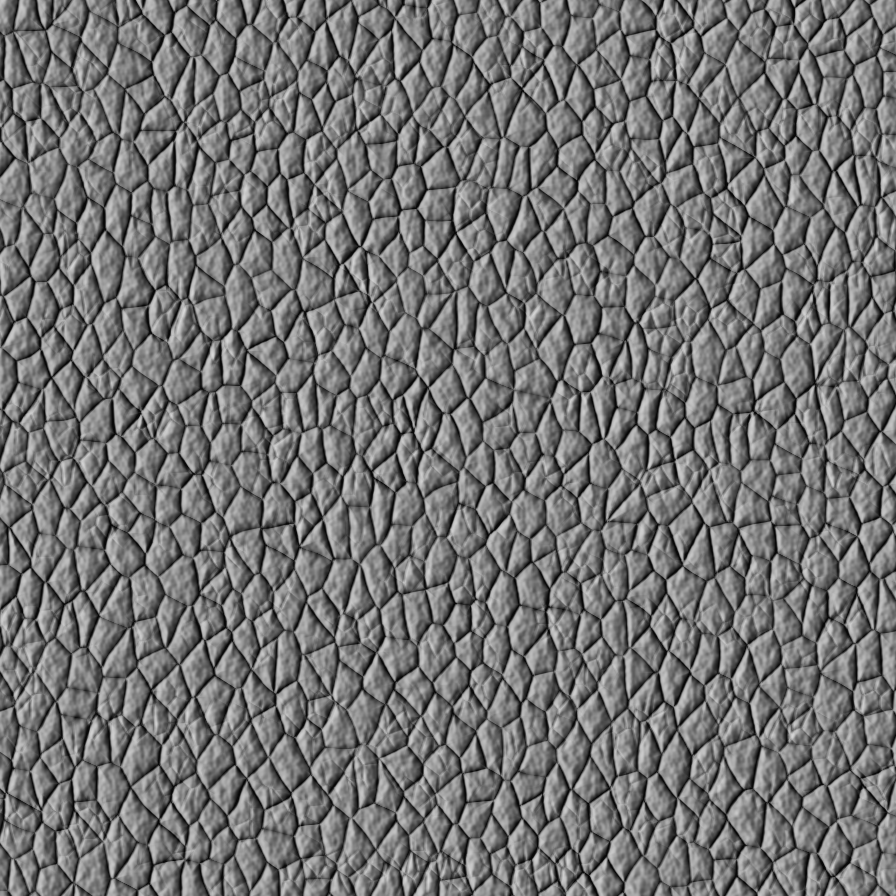
Give the GLSL for this texture, as a WebGL 1 fragment shader.

```glsl
precision highp float;
// Grey embossed leather: upright diamond grains split by dark creases, lit from the left.
uniform vec2 u_resolution;

const vec2  GRAIN_COUNT   = vec2(35.0, 23.0); // grains across and up the canvas
const float JITTER        = 0.80;   // irregularity of the grain centres
const float CREASE_WIDTH  = 0.13;   // falloff of the grain edge, in grains
const float FINE_SCALE    = 1.75;   // density of the secondary creases
const float FINE_DEPTH    = 0.42;
const float PORE_DEPTH    = 0.40;   // roughness on top of the grains
const float FLOW_BEND     = 0.022;  // slow drift of the grain direction
const float WOBBLE        = 0.005;  // small bends of the creases
const vec2  TO_LIGHT      = vec2(-0.97, 0.24);
const float SLOPE_STEP    = 0.0016; // sampling distance, sets the sharpness
const float RELIEF        = 0.215;
const float MID_GREY      = 0.505;
const float TONE_RANGE    = 0.46;
const float CREASE_SHADOW = 0.22;

vec2 hash2(vec2 p) {
  vec3 q = fract(vec3(p.xyx) * vec3(0.1031, 0.1030, 0.0973));
  q += dot(q, q.yzx + 33.33);
  return fract((q.xx + q.yz) * q.zy);
}

float cornerSlope(vec2 cell, vec2 offset) {
  float angle = 6.2832 * hash2(cell).x;
  return dot(vec2(cos(angle), sin(angle)), offset);
}

float gradientNoise(vec2 p) {
  vec2 i = floor(p);
  vec2 f = p - i;
  vec2 u = f * f * f * (f * (f * 6.0 - 15.0) + 10.0);
  vec2 right = vec2(1.0, 0.0);
  vec2 up = vec2(0.0, 1.0);
  float low = mix(cornerSlope(i, f), cornerSlope(i + right, f - right), u.x);
  float high = mix(cornerSlope(i + up, f - up), cornerSlope(i + 1.0, f - 1.0), u.x);
  return mix(low, high, u.y);
}

vec2 grainCentre(vec2 cell) {
  return cell + 0.5 + JITTER * (hash2(cell + 71.0) - 0.5);
}

// Distance to the nearest border between Voronoi cells.
float creaseDistance(vec2 p) {
  vec2 base = floor(p);
  vec2 nearestCell = base;
  vec2 toNearest = vec2(0.0);
  float best = 100.0;
  for (int y = -1; y <= 1; y++) {
    for (int x = -1; x <= 1; x++) {
      vec2 cell = base + vec2(float(x), float(y));
      vec2 r = grainCentre(cell) - p;
      float d = dot(r, r);
      if (d < best) {
        best = d;
        toNearest = r;
        nearestCell = cell;
      }
    }
  }
  float border = 10.0;
  for (int y = -2; y <= 2; y++) {
    for (int x = -2; x <= 2; x++) {
      vec2 r = grainCentre(nearestCell + vec2(float(x), float(y))) - p;
      vec2 between = r - toNearest;
      if (dot(between, between) > 0.0001) {
        border = min(border, dot(0.5 * (toNearest + r), normalize(between)));
      }
    }
  }
  return border;
}

vec2 bend(vec2 p) {
  vec2 flow = vec2(gradientNoise(p * 3.5), gradientNoise(p * 3.5 + 40.0));
  vec2 wobble = vec2(gradientNoise(p * 24.0 + 9.0), gradientNoise(p * 24.0 + 80.0));
  return p + FLOW_BEND * flow + WOBBLE * wobble;
}

// Returns the surface height and the darkness of the main crease.
vec2 leather(vec2 p) {
  vec2 g = bend(p) * GRAIN_COUNT;
  vec2 diamond = vec2(g.x + g.y, g.y - g.x) * 0.7071; // turned grid gives diamonds
  float d = creaseDistance(diamond);
  float depth = 1.0 + 0.5 * gradientNoise(p * 14.0 + 5.0);
  float height = -depth * exp(-d / CREASE_WIDTH);

  float fine = creaseDistance(diamond * FINE_SCALE + 17.3);
  float fineMask = smoothstep(-0.2, 0.35, gradientNoise(p * 18.0 + 60.0));
  height -= FINE_DEPTH * fineMask * exp(-fine / (CREASE_WIDTH * 1.3));

  vec2 pore = p * GRAIN_COUNT.x * vec2(1.0, 0.85);
  height += PORE_DEPTH * gradientNoise(pore * 2.7);
  height += PORE_DEPTH * 0.42 * gradientNoise(pore * 5.3 + 31.0);
  return vec2(height, depth * exp(-d / (CREASE_WIDTH * 0.55)));
}

void main() {
  vec2 p = gl_FragCoord.xy / u_resolution.y;
  vec2 stepToLight = TO_LIGHT * SLOPE_STEP;
  vec2 away = leather(p - stepToLight);
  vec2 toward = leather(p + stepToLight);

  // Directional relief, with soft limits for highlights and shadows.
  float slope = RELIEF * (away.x - toward.x) / (2.0 * SLOPE_STEP * GRAIN_COUNT.x);
  float tone = MID_GREY + TONE_RANGE * slope / sqrt(1.0 + slope * slope);
  tone -= CREASE_SHADOW * 0.5 * (away.y + toward.y);
  gl_FragColor = vec4(vec3(clamp(tone, 0.03, 0.95)), 1.0);
}
```
